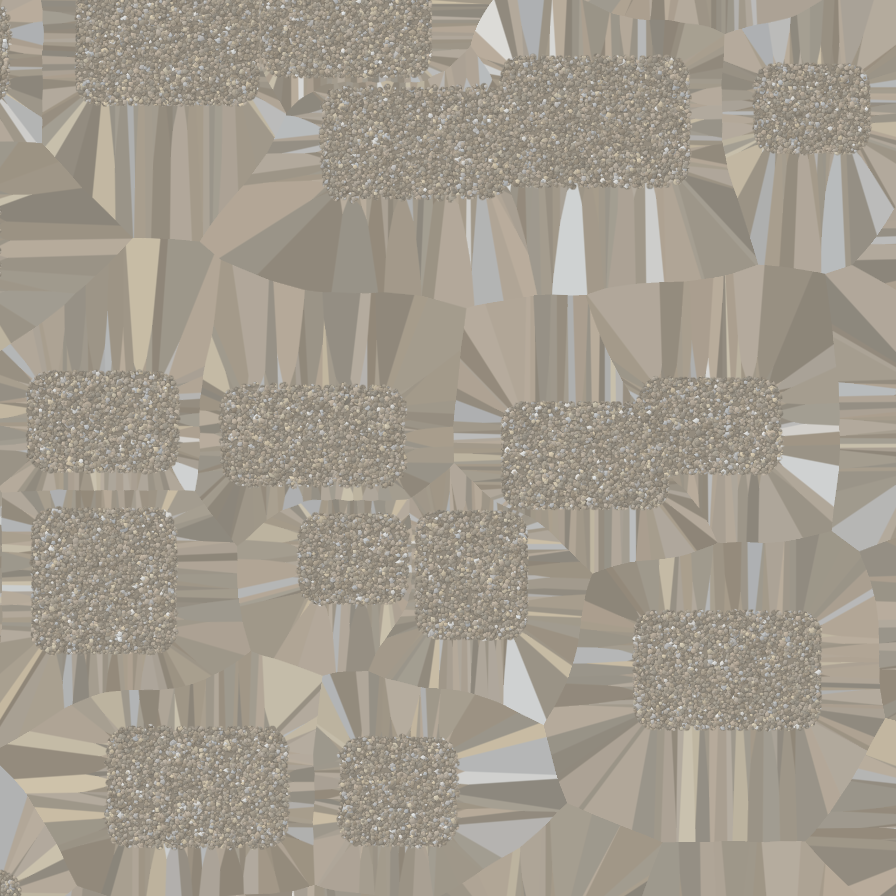
Write a WebGL 2 fragment shader that draws this pattern.

```glsl
#version 300 es
precision highp float;
// Islands of fine gravel whose rim stones are smeared outward over the gaps.
// Each gap point takes the colour of the nearest jittered rim stone, which
// gives parallel stripes along flat sides and wide wedges at the corners.
uniform vec2 u_resolution;
out vec4 fragColor;

const vec3 DARK = vec3(0.575, 0.545, 0.495);
const vec3 MID = vec3(0.63, 0.60, 0.545);
const vec3 WARM = vec3(0.69, 0.65, 0.595);
const vec3 GREY = vec3(0.71, 0.71, 0.705);
const vec3 CREAM = vec3(0.77, 0.73, 0.645);
const vec3 PALE = vec3(0.83, 0.83, 0.82);
const vec2 GRID = vec2(4.0, 4.4);   // islands per canvas height
const int RIM_STONES = 110;
const float RIM_RADIUS = 0.004;
const float REACH_MARGIN = 0.012;

struct Island { vec2 centre; vec2 extent; float corner; };
struct Stone { vec2 pos; float dist; float seed; };

float hash(vec2 p) {
  return fract(sin(dot(p, vec2(127.1, 311.7))) * 43758.5453);
}

vec2 hash2(vec2 p) {
  return vec2(hash(p), hash(p + vec2(19.7, 7.3)));
}

// Picks a stone colour by area share, with a small shift in tone.
vec3 stoneColor(float seed) {
  float pick = hash(vec2(seed, 1.7));
  vec3 color = pick < 0.20 ? DARK : pick < 0.62 ? MID : pick < 0.85 ? WARM
             : pick < 0.92 ? GREY : pick < 0.98 ? CREAM : PALE;
  float tone = hash(vec2(seed, 5.1)) - 0.5;
  float warmth = hash(vec2(seed, 9.4)) - 0.5;
  return color * (1.0 + 0.09 * tone) + 0.022 * warmth * vec3(1.0, 0.0, -1.0);
}

Island islandAt(vec2 cell) {
  vec2 shift = (hash2(cell + 3.1) - 0.5) * 0.8;
  vec2 size = hash2(cell + 11.9);
  vec2 extent = mix(vec2(0.045, 0.042), vec2(0.102, 0.078), sqrt(size));
  float missing = step(0.9, hash(cell + 27.3));
  return Island((cell + 0.5 + shift) / GRID + 100.0 * missing, extent, 0.022);
}

float islandDistance(vec2 p, Island land) {
  vec2 q = abs(p - land.centre) - land.extent + land.corner;
  return length(max(q, 0.0)) + min(max(q.x, q.y), 0.0) - land.corner;
}

// Walks the rounded rim with t in 0..1 and pushes the point out by bump.
vec2 rimPoint(Island land, float t, float bump) {
  vec2 wave = 4.0 * abs(2.0 * fract(t + vec2(0.0, 0.25)) - 1.0) - 2.0;
  vec2 outer = clamp(wave, -1.0, 1.0) * land.extent;
  vec2 inner = clamp(outer, land.corner - land.extent, land.extent - land.corner);
  return land.centre + inner + normalize(outer - inner) * (land.corner + bump);
}

// Updates the two nearest rim stones with those of one island.
void searchRim(vec2 p, vec2 cell, Island land, inout Stone first, inout Stone second) {
  float key = dot(cell, vec2(17.3, 41.9));
  float roughness = mix(0.0006, 0.006, hash(cell + 51.7));
  for (int i = 0; i < RIM_STONES; i++) {
    vec2 rnd = hash2(vec2(float(i), key));
    float t = (float(i) + 0.8 * rnd.x) / float(RIM_STONES);
    vec2 pos = rimPoint(land, t, roughness * rnd.y * rnd.y * rnd.y);
    Stone stone = Stone(pos, distance(p, pos), rnd.x * 91.0 + rnd.y);
    if (stone.dist < first.dist) {
      second = first;
      first = stone;
    } else if (stone.dist < second.dist) {
      second = stone;
    }
  }
}

// Irregular five-sided grain around the origin.
float grainDistance(vec2 q, float radius, float seed) {
  float d = -1.0;
  for (int k = 0; k < 5; k++) {
    float angle = 1.2566 * (float(k) + 0.6 * hash(vec2(seed, float(k)))) + seed;
    d = max(d, dot(q, vec2(cos(angle), sin(angle))));
  }
  return d - radius;
}

// Adds one scattered layer of shaded grains over a base colour.
vec3 grainLayer(vec3 base, vec2 p, float scale, float px) {
  vec2 home = floor(p * scale);
  float soft = px * scale * 0.7;
  for (int n = 0; n < 9; n++) {
    vec2 cell = home + vec2(n % 3, n / 3) - 1.0;
    vec2 rnd = hash2(cell + scale);
    vec2 q = p * scale - cell - rnd;
    float seed = 60.0 * hash(cell - scale);
    float radius = mix(0.16, 0.42, rnd.x * rnd.y + 0.3 * rnd.x);
    float d = grainDistance(q, radius, seed);
    vec3 lit = stoneColor(seed) * (1.0 + 0.12 * dot(q, vec2(-0.6, 0.8)) / radius);
    base *= 1.0 - 0.09 * (1.0 - smoothstep(0.0, 0.16, d));
    base = mix(base, lit, 1.0 - smoothstep(-soft, soft, d));
  }
  return base;
}

vec3 gravel(vec2 p, float px) {
  vec3 color = DARK;
  for (int i = 0; i < 5; i++) color = grainLayer(color, p, 72.0 + 23.0 * float(i), px);
  return color;
}

void main() {
  vec2 p = gl_FragCoord.xy / u_resolution.y;
  float px = 1.0 / u_resolution.y;
  vec2 home = floor(p * GRID);

  // Distance to the nearest island
  float nearest = 10.0;
  for (int n = 0; n < 25; n++) {
    vec2 cell = home + vec2(n % 5, n / 5) - 2.0;
    nearest = min(nearest, islandDistance(p, islandAt(cell)));
  }

  // Nearest rim stones of every island that could win here
  Stone first = Stone(vec2(0.0), 10.0, 0.0);
  Stone second = first;
  if (nearest > -REACH_MARGIN) {
    for (int n = 0; n < 25; n++) {
      vec2 cell = home + vec2(n % 5, n / 5) - 2.0;
      Island land = islandAt(cell);
      if (islandDistance(p, land) < nearest + REACH_MARGIN) searchRim(p, cell, land, first, second);
    }
  }

  // Smeared stripes, softened across the line between two stones
  float gap = max(distance(first.pos, second.pos), 1e-5);
  float border = (second.dist * second.dist - first.dist * first.dist) / (2.0 * gap);
  vec3 color = mix(stoneColor(second.seed), stoneColor(first.seed), smoothstep(-px, px, border));

  // Gravel with a bumpy rim on top
  float edge = min(nearest + 0.001, first.dist - RIM_RADIUS);
  if (edge < px) color = mix(gravel(p, px), color, smoothstep(-px, px, edge));
  fragColor = vec4(color, 1.0);
}
```
